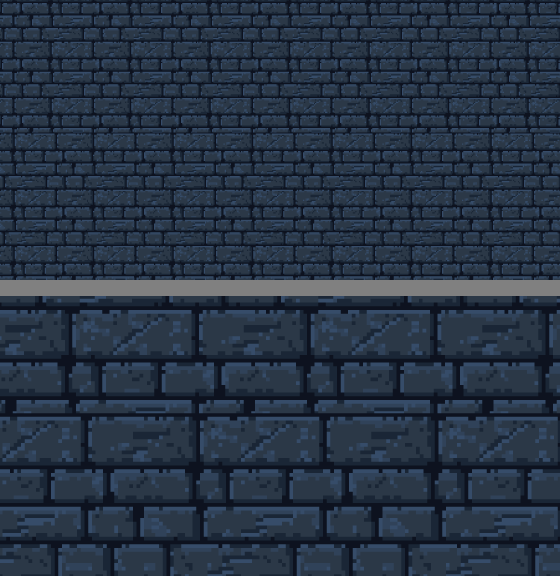
Top: the whole. Bottom: its middle third, enlarged.
Give the GLSL for this texture, as a WebGL 2 fragment shader.

```glsl
#version 300 es
precision highp float;
// Dark slate-blue pixel brick wall: two stacked panels of one repeating four-course tile.
uniform vec2 u_resolution;
out vec4 outColor;

const vec3 MORTAR = vec3(0.05, 0.07, 0.12);
const vec3 SHADOW = vec3(0.10, 0.15, 0.21);
const vec3 STONE = vec3(0.17, 0.22, 0.28);
const vec3 GLAZE = vec3(0.19, 0.26, 0.35);
const vec3 HIGHLIGHT = vec3(0.21, 0.30, 0.41);

// The tile is 64 by 45 cells; courses run from the top down.
const vec2 TILE_CELLS = vec2(64.0, 45.0);
const vec4 COURSE_TOP = vec4(0.0, 14.0, 24.0, 34.0);
const vec4 COURSE_SHIFT = vec4(0.0, -1.0, 1.0, 26.0);
const vec4 BRICK_LEFT[4] = vec4[4](
  vec4(0.0, 34.0, 64.0, 64.0),
  vec4(0.0, 9.0, 25.0, 41.0),
  vec4(0.0, 33.0, 47.0, 64.0),
  vec4(0.0, 15.0, 30.0, 64.0));

float hash(vec2 p) {
  return fract(sin(dot(p, vec2(127.1, 311.7))) * 43758.5453);
}

float noise(vec2 p) {
  vec2 i = floor(p), f = fract(p);
  f = f * f * (3.0 - 2.0 * f);
  return mix(mix(hash(i), hash(i + vec2(1, 0)), f.x),
             mix(hash(i + vec2(0, 1)), hash(i + vec2(1, 1)), f.x), f.y);
}

float roundBox(vec2 p, vec2 halfSize, float radius) {
  vec2 q = abs(p) - halfSize + radius;
  return length(max(q, 0.0)) + min(max(q.x, q.y), 0.0) - radius;
}

// Colour of one cell, given its centre inside the tile
vec3 brickCell(vec2 cell) {
  // Find the course and the brick
  int course = int(dot(step(COURSE_TOP, vec4(cell.y)), vec4(1.0))) - 1;
  float top = COURSE_TOP[course];
  float bottom = course == 3 ? TILE_CELLS.y : COURSE_TOP[course + 1];
  float x = mod(cell.x - COURSE_SHIFT[course], TILE_CELLS.x);
  float left = 0.0, right = TILE_CELLS.x;
  for (int i = 0; i < 4; i++) {
    float edge = BRICK_LEFT[course][i];
    if (edge <= x) left = max(left, edge);
    else right = min(right, edge);
  }

  // One cell of mortar lies right of and below each brick
  vec2 p = vec2(x - left, cell.y - top);
  vec2 size = vec2(right - left, bottom - top) - 1.0;
  float depth = -roundBox(p - 0.5 * size, 0.5 * size, 2.0);
  vec2 seed = vec2(x, cell.y);
  float rough = noise(seed * 0.55 + 7.0);
  float grain = hash(seed);
  float lit = min(p.y, p.x + 0.5);
  float shade = min(size.y - p.y, size.x - p.x);

  // Worn face with blue patches and pits
  vec3 color = STONE;
  float patches = noise(seed * vec2(0.32, 0.5) + 31.0);
  if (patches > 0.78 || lit < 0.6 + 2.4 * rough) color = GLAZE;
  if (patches > 0.68 && grain > 0.82) color = HIGHLIGHT;
  if (patches < 0.3 && grain > 0.9) color = SHADOW;

  // Scratches on the long bricks
  if (size.x > 27.0) {
    float slope = left < 1.0 && course == 0 ? -0.7 : -0.1;
    for (float k = 0.0; k < 2.0; k++) {
      vec2 m = p - size * vec2(0.58 - 0.16 * k, 0.36 + 0.32 * k);
      float line = m.y - slope * m.x + 1.2 * (rough - 0.5);
      if (abs(m.x) < 5.0 - 1.5 * k) {
        if (abs(line) < 0.55) color = SHADOW;
        else if (abs(line - 1.0) < 0.5) color = HIGHLIGHT;
      }
    }
  }

  // Lit upper left rim, shaded lower right rim, chipped outline
  if (lit < 1.1) color = rough > 0.3 ? HIGHLIGHT : SHADOW;
  if (shade < 0.7 + 1.4 * rough) color = SHADOW;
  if (depth < rough - 0.35) color = MORTAR;
  return color;
}

// Position in canvas heights, measured from the top left
vec3 wall(vec2 pos) {
  vec2 origin = pos.y < 0.473 ? vec2(0.185, 0.149) : vec2(0.053, 0.477);
  vec2 cell = (pos - origin) / vec2(0.2839, 0.201) * TILE_CELLS;
  return brickCell(mod(floor(cell), TILE_CELLS) + 0.5);
}

void main() {
  // Average a 4 by 4 grid of samples to smooth the cell edges
  vec3 sum = vec3(0.0);
  for (int i = 0; i < 16; i++) {
    vec2 offset = (vec2(i % 4, i / 4) + 0.5) / 4.0 - 0.5;
    vec2 pos = (gl_FragCoord.xy + offset) / u_resolution.y;
    sum += wall(vec2(pos.x, 1.0 - pos.y));
  }
  outColor = vec4(sum / 16.0, 1.0);
}
```
